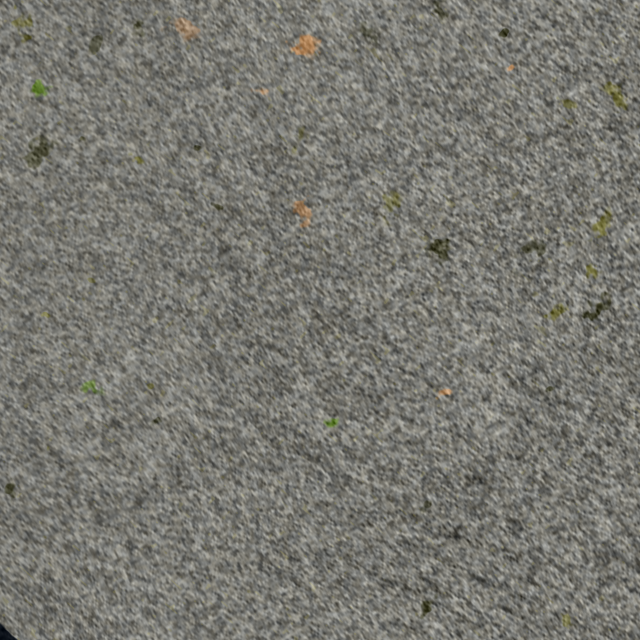
This texture is drawn by a three.js fragment shader. Its source:

```glsl
// Weathered grey asphalt with slanted fine grains, faint scuffs and scattered moss and dry leaves.
#define GRAIN_SCALE vec2(122.0, 245.0)
#define FINE_SCALE vec2(205.0, 330.0)
#define SLANT -0.72
#define GRAIN_CONTRAST 0.26
#define FINE_CONTRAST 0.22
#define SPOT_GRID 11.0
#define SPOT_SHARE 0.30
#define STONE vec3(0.476, 0.474, 0.450)
#define STRAW vec3(0.57, 0.55, 0.38)
#define SHADOW vec3(0.06, 0.08, 0.11)

varying vec2 vUv;

float hash(vec2 p) {
  vec3 q = fract(p.xyx * 0.1031);
  q += dot(q, q.yzx + 33.33);
  return fract((q.x + q.y) * q.z);
}

float noise(vec2 p) {
  vec2 cell = floor(p);
  vec2 f = fract(p);
  f = f * f * (3.0 - 2.0 * f);
  float low = mix(hash(cell), hash(cell + vec2(1.0, 0.0)), f.x);
  float high = mix(hash(cell + vec2(0.0, 1.0)), hash(cell + vec2(1.0)), f.x);
  return mix(low, high, f.y);
}

// Coordinates along and across a direction
vec2 turned(vec2 p, float angle) {
  vec2 dir = vec2(cos(angle), sin(angle));
  return vec2(dot(p, dir), dot(p, vec2(-dir.y, dir.x)));
}

// Zero-centred brightness of the stone surface
float stoneTone(vec2 p) {
  vec2 bent = p + 0.025 * vec2(noise(p * 4.0), noise(p * 4.0 + 31.0));
  float grain = noise(turned(bent, SLANT) * GRAIN_SCALE) - 0.5;
  float fine = noise(turned(bent, SLANT - 0.35) * FINE_SCALE + 71.0) - 0.5;
  float clump = noise(turned(p, SLANT) * vec2(35.0, 60.0) + 13.0) - 0.5;
  float broad = noise(p * 5.0 + 47.0) - 0.5;
  float crispness = mix(0.84, 1.12, smoothstep(0.0, 1.3, p.x + 0.4 * (1.0 - p.y)));
  return crispness * (GRAIN_CONTRAST * grain + FINE_CONTRAST * fine)
    + 0.07 * clump + 0.035 * broad;
}

// Long faint scuffs, mostly toward the lower right
float scuffs(vec2 p) {
  float streak = noise(turned(p, -0.45) * vec2(7.0, 75.0) + 19.0);
  float region = smoothstep(0.2, 0.8, p.x) * (1.0 - smoothstep(0.25, 0.6, p.y));
  return smoothstep(0.72, 0.95, streak) * (0.2 + 0.8 * region);
}

// Moss, leaf, litter or sprout colour picked by a random value
vec3 spotColour(float pick) {
  vec3 moss = vec3(0.42, 0.41, 0.20);
  vec3 leaf = vec3(0.73, 0.54, 0.36);
  vec3 litter = vec3(0.22, 0.22, 0.13);
  vec3 sprout = vec3(0.36, 0.50, 0.14);
  vec3 colour = mix(moss, litter, step(0.42, pick));
  colour = mix(colour, leaf, step(0.70, pick));
  return mix(colour, sprout, step(0.91, pick));
}

// Ragged patches scattered over a jittered grid
vec3 addSpots(vec3 ground, vec2 p, float tone) {
  vec2 g = p * SPOT_GRID;
  float ragged = noise(p * 85.0 + 5.0) + 0.6 * noise(p * 170.0 + 9.0) - 0.8;
  vec3 colour = ground;
  for (int j = -1; j <= 1; j++) {
    for (int i = -1; i <= 1; i++) {
      vec2 cell = floor(g) + vec2(float(i), float(j));
      vec2 jitter = vec2(hash(cell + 3.0), hash(cell + 57.0));
      vec2 centre = cell + 0.15 + 0.7 * jitter;
      float upper = smoothstep(0.4, 0.75, centre.y / SPOT_GRID);
      float present = step(hash(cell + 101.0), SPOT_SHARE * (0.6 + 0.7 * upper));
      float radius = mix(0.06, 0.22, pow(hash(cell + 143.0), 1.5));
      vec2 offset = turned(g - centre, 6.28 * hash(cell + 211.0)) * vec2(0.8, 1.3);
      float reach = length(offset) / radius + 1.3 * ragged;
      float cover = present * (1.0 - smoothstep(0.35, 1.1, reach));
      float strength = mix(0.45, 0.95, hash(cell + 307.0));
      vec3 tint = spotColour(hash(cell + 251.0)) + 0.9 * tone;
      colour = mix(colour, tint, cover * strength);
    }
  }
  return colour;
}

void main() {
  vec2 p = vUv;
  float tone = stoneTone(p);
  vec3 colour = STONE + tone * vec3(1.0, 1.0, 0.97);

  // Slight warm and cool variation between grains, with rare straw flecks
  float warmth = noise(p * 150.0 + 83.0) - 0.5;
  colour += warmth * vec3(0.022, 0.004, -0.028);
  float fleck = smoothstep(0.86, 0.97, noise(turned(p, SLANT) * vec2(95.0, 150.0) + 127.0));
  colour = mix(colour, STRAW + 0.7 * tone, 0.45 * fleck);

  colour -= 0.10 * scuffs(p);
  colour = addSpots(colour, p, tone);

  // Dark object cutting the lower left corner
  float edge = p.x + p.y - 0.027 + 0.005 * (noise(p * 120.0) - 0.5);
  colour = mix(SHADOW + 0.3 * tone, colour, smoothstep(-0.002, 0.003, edge));
  gl_FragColor = vec4(clamp(colour, 0.0, 1.0), 1.0);
}
```
